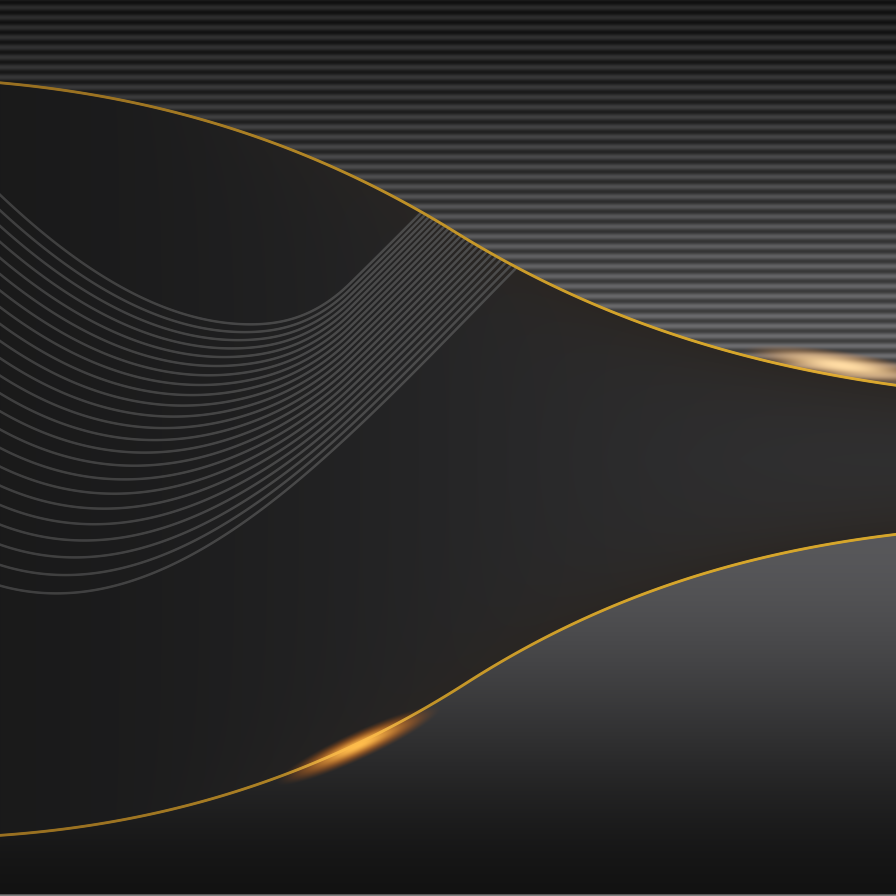
Reproduce this background procedurally as a WebGL 2 fragment shader.

```glsl
#version 300 es
precision highp float;

uniform vec2 u_resolution;
out vec4 outColor;

// Tunable values, in canvas units
const float STRIPE_COUNT = 90.0;
const float WAVE_GAPS = 22.0;
const float WAVE_HALF_WIDTH = 0.0014;
const float GOLD_HALF_WIDTH = 0.0016;
const vec3 PANEL_DARK = vec3(0.098, 0.098, 0.100);
const vec3 PANEL_LIGHT = vec3(0.190, 0.190, 0.196);
const vec3 PANEL_WARM = vec3(0.165, 0.145, 0.128);
const vec3 BACK_DARK = vec3(0.065);
const vec3 BACK_LIGHT = vec3(0.345, 0.345, 0.355);
const vec3 STRIPE_LIGHT = vec3(0.43, 0.43, 0.44);
const vec3 WAVE_GREY = vec3(0.31);
const vec3 GOLD_DIM = vec3(0.60, 0.44, 0.13);
const vec3 GOLD_BRIGHT = vec3(0.84, 0.65, 0.17);
const vec3 GLOW_ORANGE = vec3(0.85, 0.40, 0.08);
const vec3 GLOW_AMBER = vec3(1.0, 0.74, 0.30);
const vec3 GLOW_PEACH = vec3(1.0, 0.86, 0.64);

// Each knot holds x, y and slope
const vec3 UPPER_A = vec3(0.0, 0.9076, -0.09);
const vec3 UPPER_B = vec3(0.508, 0.741, -0.62);
const vec3 UPPER_C = vec3(1.0, 0.570, -0.14);
const vec3 LOWER_A = vec3(0.0, 0.0677, 0.07);
const vec3 LOWER_B = vec3(0.521, 0.238, 0.64);
const vec3 LOWER_C = vec3(1.0, 0.4036, 0.12);
const vec3 CREST_A = vec3(0.0, 0.7826, -0.95);
const vec3 CREST_B = vec3(0.28, 0.638, 0.0);
const vec3 CREST_C = vec3(0.3906, 0.6836, 0.98);
const vec3 CREST_D = vec3(0.60, 0.895, 1.02);
const vec3 TROUGH_A = vec3(0.0, 0.3464, -0.28);
const vec3 TROUGH_B = vec3(0.3385, 0.4688, 0.85);
const vec3 TROUGH_C = vec3(0.60, 0.725, 1.0);

// Cubic Hermite segment between two knots
float segment(float x, vec3 a, vec3 b) {
    float w = b.x - a.x;
    float t = clamp((x - a.x) / w, 0.0, 1.0);
    float u = 1.0 - t;
    return mix(a.y, b.y, t * t * (3.0 - 2.0 * t)) + w * t * u * (a.z * u - b.z * t);
}

float upperEdge(float x) {
    return x < UPPER_B.x ? segment(x, UPPER_A, UPPER_B) : segment(x, UPPER_B, UPPER_C);
}

float lowerEdge(float x) {
    return x < LOWER_B.x ? segment(x, LOWER_A, LOWER_B) : segment(x, LOWER_B, LOWER_C);
}

float waveCrest(float x) {
    if (x < CREST_B.x) return segment(x, CREST_A, CREST_B);
    return x < CREST_C.x ? segment(x, CREST_B, CREST_C) : segment(x, CREST_C, CREST_D);
}

float waveTrough(float x) {
    return x < TROUGH_B.x ? segment(x, TROUGH_A, TROUGH_B) : segment(x, TROUGH_B, TROUGH_C);
}

float stroke(float d, float halfWidth, float aa) {
    return 1.0 - smoothstep(halfWidth - 0.6 * aa, halfWidth + 0.6 * aa, abs(d));
}

// Soft tilted ellipse, fading to zero at its rim
float flare(vec2 p, vec2 center, float slope, vec2 radius) {
    vec2 along = normalize(vec2(1.0, slope));
    vec2 d = p - center;
    vec2 q = vec2(dot(d, along), dot(d, vec2(-along.y, along.x))) / radius;
    return pow(max(1.0 - dot(q, q), 0.0), 1.6);
}

void main() {
    vec2 p = gl_FragCoord.xy / u_resolution;
    float aa = 1.0 / u_resolution.y;
    const float STEP = 0.001;

    // Signed distances to the two panel edges
    float top = upperEdge(p.x);
    float bottom = lowerEdge(p.x);
    float topSlope = (upperEdge(p.x + STEP) - upperEdge(p.x - STEP)) / (2.0 * STEP);
    float bottomSlope = (lowerEdge(p.x + STEP) - lowerEdge(p.x - STEP)) / (2.0 * STEP);
    float topDist = (p.y - top) / sqrt(1.0 + topSlope * topSlope);
    float bottomDist = (p.y - bottom) / sqrt(1.0 + bottomSlope * bottomSlope);

    // Striped upper field and smooth lower field
    float rise = smoothstep(1.05, 0.58, p.y);
    float band = 0.5 + 0.5 * sin(6.28318 * p.y * STRIPE_COUNT);
    vec3 stripes = mix(vec3(0.055), vec3(0.25), rise);
    stripes = mix(stripes, mix(vec3(0.16), STRIPE_LIGHT, rise), band);
    vec3 plain = mix(BACK_DARK, BACK_LIGHT, smoothstep(-0.03, 0.42, p.y));
    vec3 color = p.y > 0.5 ? stripes : plain;

    // Dark panel with warm rims
    vec3 panel = mix(PANEL_DARK, PANEL_LIGHT, smoothstep(-0.1, 1.05, p.x));
    float rim = exp(-min(abs(topDist), abs(bottomDist)) / 0.045);
    panel = mix(panel, PANEL_WARM, rim * smoothstep(0.1, 0.65, p.x) * 0.85);

    // Family of lines blended between crest and trough
    float crest = waveCrest(p.x);
    float s = (crest - p.y) / (crest - waveTrough(p.x));
    float k = WAVE_GAPS * s * (1.15 - 0.15 * s);
    float density = max(length(vec2(dFdx(k), dFdy(k))) / aa, 1.0);
    float lineDist = (fract(k + 0.5) - 0.5) / density;
    float family = step(-0.5, k) * step(k, WAVE_GAPS + 0.5) * step(p.x, 0.6) * step(s, 1.2);
    float wave = stroke(lineDist, WAVE_HALF_WIDTH, aa) * family;
    panel = mix(panel, WAVE_GREY, wave * mix(0.7, 0.9, smoothstep(0.0, 0.5, p.x)));

    float inside = smoothstep(-aa, aa, -topDist) * smoothstep(-aa, aa, bottomDist);
    color = mix(color, panel, inside);

    // Light flares and gold edges
    float lowFlare = flare(p, vec2(0.400, 0.168), 0.46, vec2(0.102, 0.016));
    float highFlare = flare(p, vec2(0.940, 0.592), -0.15, vec2(0.115, 0.017));
    highFlare *= smoothstep(-0.004, 0.003, topDist);
    color = mix(color, mix(GLOW_ORANGE, GLOW_AMBER, lowFlare * lowFlare), lowFlare);
    color = mix(color, mix(GLOW_ORANGE, GLOW_PEACH, sqrt(highFlare)), highFlare);
    vec3 gold = mix(GOLD_DIM, GOLD_BRIGHT, smoothstep(0.0, 0.8, p.x));
    gold = mix(gold, GLOW_AMBER, max(lowFlare, highFlare));
    float edge = max(stroke(topDist, GOLD_HALF_WIDTH, aa), stroke(bottomDist, GOLD_HALF_WIDTH, aa));
    color = mix(color, gold, edge);

    // Pale hairline along the base
    color = mix(color, vec3(0.5), stroke(p.y, 0.0018, aa));
    outColor = vec4(color, 1.0);
}
```
